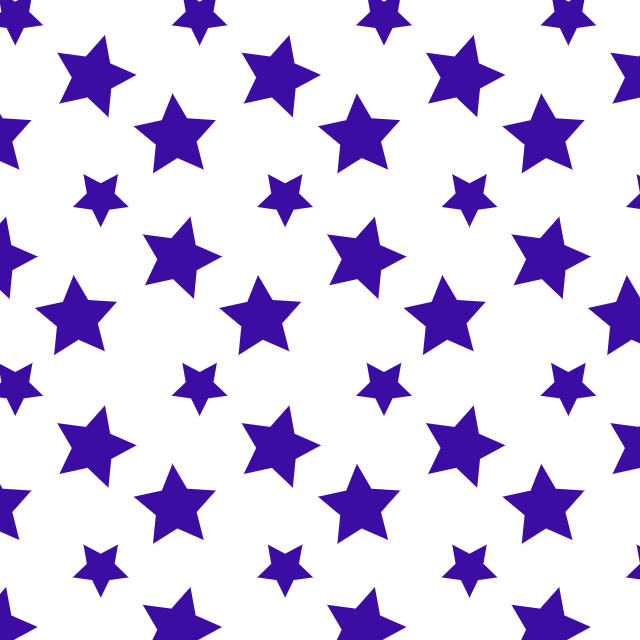
This pattern is drawn by a WebGL 1 fragment shader. Its source:

```glsl
precision highp float;
// Staggered violet five-pointed stars, two large and one small per group, on white.

uniform vec2 u_resolution;

const float TURN = 6.2831853;

// Signed distance to the edges of a five-pointed star with one tip at angle tilt.
float star(vec2 p, float radius, float tilt) {
    float sector = TURN / 5.0;
    float angle = mod(atan(p.y, p.x) - tilt + 0.5 * sector, sector) - 0.5 * sector;
    vec2 folded = length(p) * vec2(cos(angle), abs(sin(angle)));
    vec2 tip = vec2(radius, 0.0);
    vec2 notch = 0.497 * radius * vec2(cos(0.5 * sector), sin(0.5 * sector));
    vec2 edge = notch - tip;
    return dot(folded - tip, normalize(vec2(edge.y, -edge.x)));
}

// Offset from the nearest repeat of a centre.
vec2 wrap(vec2 p) {
    vec2 period = vec2(0.28809, 0.57878);
    return mod(p + 0.5 * period, period) - 0.5 * period;
}

// One group of three stars, repeated over the plane.
float starGroup(vec2 p) {
    float tilted = star(wrap(p - vec2(0.1458, 0.8802)), 0.0677, radians(2.4));
    float upright = star(wrap(p - vec2(0.2746, 0.7866)), 0.0677, radians(94.3));
    float inverted = star(wrap(p - vec2(0.0238, 0.9747)), 0.0459, radians(-90.0));
    return min(min(tilted, upright), inverted);
}

void main() {
    vec2 p = gl_FragCoord.xy / u_resolution.y;

    // The second group is shifted to stagger the rows.
    float dist = min(starGroup(p), starGroup(p - vec2(0.1336, -0.2839)));

    float coverage = clamp(0.5 - dist * u_resolution.y, 0.0, 1.0);
    vec3 color = mix(vec3(1.0), vec3(0.23, 0.05, 0.64), coverage);
    gl_FragColor = vec4(color, 1.0);
}
```
